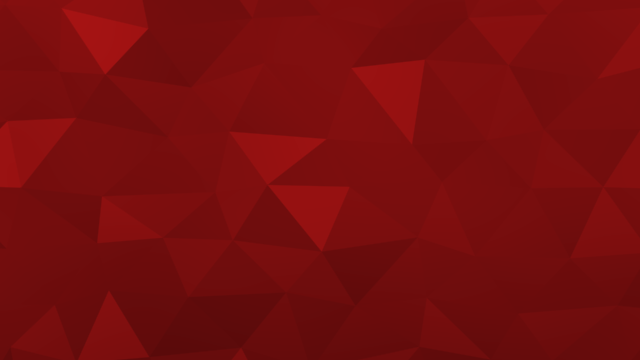
Write a Shadertoy shader that draws this background.

```glsl
const vec2 FACET_SIZE = vec2(0.222, 0.159);
const vec3 RED_TINT = vec3(1.0, 0.114, 0.114);

// Two independent random values in 0..1
vec2 hash22(vec2 cell) {
    vec3 h = fract(cell.xyx * vec3(0.1031, 0.1030, 0.0973));
    h += dot(h, h.yzx + 33.33);
    return fract((h.xx + h.yz) * h.zy);
}

float gradientNoise(vec2 p) {
    vec2 cell = floor(p);
    vec2 f = p - cell;
    vec2 u = f * f * f * (f * (f * 6.0 - 15.0) + 10.0);
    vec4 corner;
    for (int k = 0; k < 4; k++) {
        vec2 offset = vec2(k & 1, k >> 1);
        float angle = 6.2832 * hash22(cell + offset + 41.0).x;
        corner[k] = dot(vec2(cos(angle), sin(angle)), f - offset);
    }
    return mix(mix(corner.x, corner.y, u.x), mix(corner.z, corner.w, u.x), u.y);
}

// Jittered vertex of a sheared lattice
vec2 meshVertex(vec2 id, float jitter) {
    vec2 regular = vec2(id.x + 0.5 * id.y, id.y);
    return (regular + jitter * (hash22(id + 17.0) - 0.5)) * FACET_SIZE;
}

// Signed distance to the line a-b, positive on its left
float edgeDistance(vec2 p, vec2 a, vec2 b) {
    vec2 along = normalize(b - a);
    vec2 d = p - a;
    return along.x * d.y - along.y * d.x;
}

float triangleCoverage(vec2 p, vec2 a, vec2 b, vec2 c, float softness) {
    float inside = min(edgeDistance(p, a, b),
                       min(edgeDistance(p, b, c), edgeDistance(p, c, a)));
    return clamp(0.5 + inside / softness, 0.0, 1.0);
}

// Relative brightness of one facet, with a faint tilt across it
float facetTone(vec2 p, vec2 centre, vec2 id, float highlight) {
    vec2 random = hash22(id);
    vec2 tilt = hash22(id + 71.0) - 0.5;
    float shade = random.x * 2.0 - 1.0;
    float glow = smoothstep(0.88, 1.0, random.y);
    return 1.0 + 0.11 * shade * shade * shade + highlight * glow
         + 0.35 * dot(tilt, p - centre);
}

// Mean tone of the facets at p, weighted by their coverage
float facetMesh(vec2 p, float softness, float highlight) {
    vec2 lattice = p / FACET_SIZE;
    lattice.x -= 0.5 * lattice.y;
    vec2 base = floor(lattice);
    vec2 sum = vec2(0.0);
    for (int j = -1; j <= 1; j++)
    for (int i = -1; i <= 1; i++) {
        vec2 id = base + vec2(i, j);
        vec2 a = meshVertex(id, 0.5);
        vec2 b = meshVertex(id + vec2(1, 0), 0.5);
        vec2 c = meshVertex(id + vec2(0, 1), 0.5);
        vec2 d = meshVertex(id + vec2(1, 1), 0.5);
        float lower = triangleCoverage(p, a, b, c, softness);
        float upper = triangleCoverage(p, b, d, c, softness);
        sum += lower * vec2(facetTone(p, (a + b + c) / 3.0, id + 103.0, highlight), 1.0);
        sum += upper * vec2(facetTone(p, (b + c + d) / 3.0, id + 211.0, highlight), 1.0);
    }
    return sum.x / max(sum.y, 0.001);
}

void mainImage(out vec4 fragColor, in vec2 fragCoord) {
    vec2 p = fragCoord / iResolution.y;
    float across = fragCoord.x / iResolution.x;

    // Broad lighting: brighter towards the top, with soft patches
    float light = mix(0.405, 0.51, p.y);
    light += 0.055 * gradientNoise(p * 1.8 + 3.7);

    // Faceted surface, glinting more on the left
    float softness = 1.4 / iResolution.y;
    light *= facetMesh(p, softness, mix(0.33, 0.16, across));

    fragColor = vec4(light * RED_TINT, 1.0);
}
```
